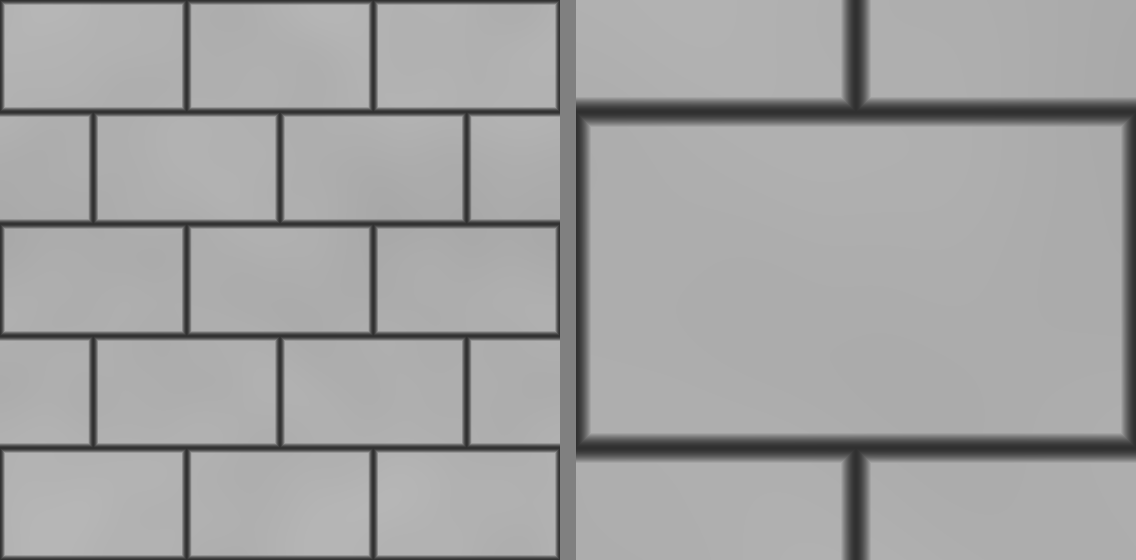
Left, the full canvas; right, a detail of the centre.
Give the GLSL for this pattern, as a three.js fragment shader.

```glsl
// Grey running-bond brick wall with dark bevelled joints and faint cloudy shading.
varying vec2 vUv;

// Random unit gradient for a lattice point.
vec2 randomGradient(vec2 cell) {
  vec3 p = fract(cell.xyx * vec3(0.1031, 0.1030, 0.0973));
  p += dot(p, p.yzx + 33.33);
  float angle = 6.2832 * fract((p.x + p.y) * p.z);
  return vec2(cos(angle), sin(angle));
}

// Gradient noise that wraps after the given number of cells.
float gradientNoise(vec2 uv, float period) {
  vec2 p = uv * period;
  vec2 cell = floor(p);
  vec2 f = fract(p);
  vec2 blend = f * f * f * (f * (f * 6.0 - 15.0) + 10.0);
  vec4 corner;
  for (int i = 0; i < 4; i++) {
    vec2 offset = vec2(mod(float(i), 2.0), floor(float(i) / 2.0));
    float slope = dot(randomGradient(mod(cell + offset, period)), f - offset);
    if (i == 0) corner.x = slope;
    else if (i == 1) corner.y = slope;
    else if (i == 2) corner.z = slope;
    else corner.w = slope;
  }
  vec2 rows = mix(corner.xz, corner.yw, blend.x);
  return mix(rows.x, rows.y, blend.y);
}

// Distance from a point to the nearest joint centre line.
float jointDistance(vec2 uv) {
  vec2 brickCount = vec2(3.0, 5.0);
  vec2 p = uv * brickCount;
  p.x += 0.5 * mod(floor(p.y), 2.0);
  vec2 toEdge = (0.5 - abs(fract(p) - 0.5)) / brickCount;
  return min(toEdge.x, toEdge.y);
}

void main() {
  // Cloudy brick face, a little darker across the middle courses
  float face = 0.687 + 0.01 * cos(6.2832 * vUv.y);
  face += 0.03 * gradientNoise(vUv, 4.0) + 0.015 * gradientNoise(vUv, 8.0);

  // Bevel rising from the joint to the face
  float bevel = pow(clamp(jointDistance(vUv) / 0.0091, 0.0, 1.0), 1.7);
  gl_FragColor = vec4(vec3(mix(0.185, face, bevel)), 1.0);
}
```
